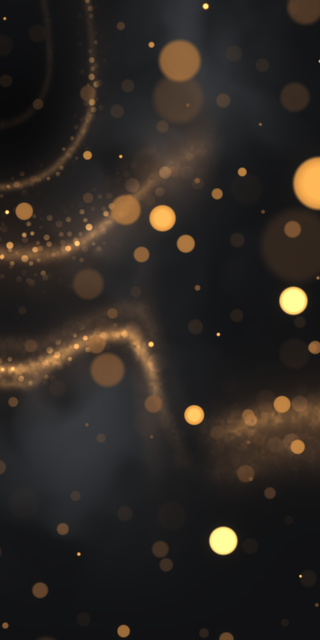
A WebGL 2 fragment shader for this background:

```glsl
#version 300 es
precision highp float;
uniform vec2 u_resolution;
out vec4 fragColor;

const vec3 NIGHT = vec3(0.066, 0.068, 0.074);
const vec3 SMOKE = vec3(0.140, 0.146, 0.152);
const vec3 HAZE = vec3(0.24, 0.15, 0.085);
const vec3 COPPER = vec3(0.56, 0.37, 0.22);
const vec3 AMBER = vec3(0.91, 0.63, 0.29);
const vec3 CREAM = vec3(1.0, 0.95, 0.56);
const float SMOKE_SCALE = 2.4;
const float RIBBON_GAIN = 0.92;
const float GLITTER_GAIN = 0.95;

// Focal lights: centre, radius, power
const int FOCAL_COUNT = 12;
const vec4 FOCAL[FOCAL_COUNT] = vec4[](
    vec4(0.930, 1.232, 0.112, 0.18), vec4(0.557, 1.693, 0.077, 0.22),
    vec4(0.562, 1.810, 0.064, 0.48), vec4(0.955, 1.980, 0.056, 0.30),
    vec4(0.336, 0.844, 0.052, 0.38), vec4(0.276, 1.112, 0.047, 0.25),
    vec4(0.393, 1.344, 0.046, 0.50), vec4(0.999, 1.427, 0.082, 0.85),
    vec4(0.508, 1.318, 0.041, 0.87), vec4(0.607, 0.703, 0.031, 0.90),
    vec4(0.917, 1.060, 0.044, 1.14), vec4(0.698, 0.310, 0.044, 1.20));

float hash(vec2 p) {
    vec3 q = fract(vec3(p.xyx) * 0.1031);
    q += dot(q, q.yzx + 33.33);
    return fract((q.x + q.y) * q.z);
}

float noise(vec2 p) {
    vec2 i = floor(p), f = fract(p);
    f = f * f * (3.0 - 2.0 * f);
    return mix(mix(hash(i), hash(i + vec2(1, 0)), f.x),
               mix(hash(i + vec2(0, 1)), hash(i + vec2(1, 1)), f.x), f.y);
}

float fbm(vec2 p) {
    float sum = 0.0, amp = 0.5;
    for (int i = 0; i < 4; i++) {
        sum += amp * noise(p);
        p = mat2(1.6, 1.2, -1.2, 1.6) * p + 7.3;
        amp *= 0.5;
    }
    return sum;
}

float bell(float d, float width) {
    return exp(-d * d / (width * width));
}

// Blurred light disc: hot centre, softer edge when dim
vec3 addDisc(vec3 col, vec2 offset, float radius, float power) {
    float d = length(offset);
    float softness = mix(0.20, 0.09, smoothstep(0.2, 0.8, power));
    float edge = max(radius * softness, 2.0 / u_resolution.y);
    float cover = 1.0 - smoothstep(radius - edge, radius + edge, d);
    float heat = power - 0.25 * smoothstep(0.55, 1.0, d / radius) * step(0.8, power);
    vec3 hue = mix(COPPER, AMBER, smoothstep(0.3, 0.8, heat));
    hue = mix(hue, CREAM, smoothstep(0.8, 1.08, heat));
    col = mix(col, hue, cover * smoothstep(-0.08, 0.75, power));
    return col + AMBER * 0.14 * power * power * exp(-3.0 * max(d / radius - 0.6, 0.0));
}

// Jittered grid of discs; keep is the chance that a cell is lit
vec3 scatter(vec3 col, vec2 p, float cell, vec2 radii, float keep, vec2 powers, float seed) {
    vec2 home = floor(p / cell);
    for (int k = 0; k < 9; k++) {
        vec2 id = home + vec2(k % 3 - 1, k / 3 - 1);
        vec2 key = id + seed;
        if (hash(key) > keep) continue;
        vec2 jitter = vec2(hash(key + 17.1), hash(key + 41.7));
        float radius = mix(radii.x, radii.y, hash(key + 63.9));
        float power = mix(powers.x, powers.y, pow(hash(key + 89.3), 2.0));
        col = addDisc(col, p - (id + jitter) * cell, radius, power);
    }
    return col;
}

// Ellipse that opens into a near-vertical thread above its centre
float archDistance(vec2 p, vec2 centre, vec2 radii) {
    vec2 q = (p - centre) / radii;
    q.y *= q.y > 0.0 ? 0.45 : 1.0;
    return (length(q) - 1.0) * radii.x;
}

float waveHeight(float x) {
    return 0.845 + 0.11 * smoothstep(0.06, 0.36, x) - 0.42 * smoothstep(0.395, 0.62, x);
}

float waveDistance(vec2 p) {
    float slope = (waveHeight(p.x + 0.015) - waveHeight(p.x - 0.015)) / 0.03;
    return (p.y - waveHeight(p.x)) / sqrt(1.0 + slope * slope);
}

// Ribbon light in x, glitter cloud in y, wide warm haze in z
vec3 ribbons(vec2 p) {
    float arch = archDistance(p, vec2(0.0, 1.74), vec2(0.292, 0.325));
    float inner = archDistance(p, vec2(0.0, 1.80), vec2(0.155, 0.19));
    float band = p.y - 1.205 - 0.33 * smoothstep(0.14, 0.68, p.x);
    float bandFade = 1.0 - smoothstep(0.25, 0.70, p.x);
    float bandEnd = 1.0 - smoothstep(0.60, 0.72, p.x);
    float wave = waveDistance(p);
    float waveFade = 1.0 - 0.8 * smoothstep(0.44, 0.54, p.x) - 0.2 * smoothstep(0.54, 0.64, p.x);
    float ghost = waveDistance(p - vec2(0.03, 0.075));
    float strand = p.y - 0.80 - 0.09 * smoothstep(0.08, 0.24, p.x);
    float drift = p.y - 0.65 - 0.06 * smoothstep(0.6, 1.0, p.x);
    float driftFade = smoothstep(0.57, 0.78, p.x);
    float light = 0.42 * bell(arch, 0.012) * (1.0 - 0.6 * smoothstep(1.6, 1.8, p.y))
        + 0.14 * bell(inner, 0.012) + 0.5 * bell(band, 0.024) * bandFade
        + 0.16 * bell(band, 0.06) * smoothstep(0.25, 0.5, p.x) * bandEnd
        + 0.75 * bell(wave, 0.024) * waveFade + 0.20 * bell(ghost, 0.028) * waveFade
        + 0.4 * bell(strand, 0.018) * (1.0 - smoothstep(0.08, 0.24, p.x))
        + (0.50 * bell(drift, 0.048) + 0.22 * bell(drift + 0.11, 0.065)) * driftFade;
    float cloud = 0.45 * bell(arch, 0.024) + 0.75 * bell(band - 0.02, 0.075) * (0.4 + 0.6 * bandFade)
        * bandEnd + 0.6 * bell(wave, 0.035) * waveFade + 0.45 * bell(drift + 0.02, 0.10) * driftFade;
    float haze = bell(band, 0.14) * bandEnd + 0.8 * bell(wave, 0.11) * waveFade
        + 0.7 * bell(drift + 0.03, 0.16) * driftFade + 0.3 * bell(arch, 0.06);
    return vec3(light, cloud, haze);
}

void main() {
    vec2 p = 2.0 * gl_FragCoord.xy / u_resolution.y;

    // Leaning smoke column over the dark ground
    float wisps = fbm(p * SMOKE_SCALE * vec2(1.3, 0.8) + 1.5 * fbm(p * 2.0));
    float column = bell(p.x - 0.24 - 0.34 * smoothstep(0.6, 1.8, p.y), 0.30);
    column *= smoothstep(0.0, 0.7, p.y);
    vec3 col = NIGHT + SMOKE * column * (0.22 + 0.85 * smoothstep(0.25, 0.75, wisps));
    col *= 1.0 - 0.5 * bell(length((p - vec2(0.04, 1.64)) * vec2(1.0, 0.8)), 0.17);

    // Ribbons, haze and glitter
    vec3 glow = ribbons(p);
    float grain = 0.65 + 0.7 * noise(p * 95.0) * noise(p * 38.0 + 5.0);
    col += HAZE * glow.z * (0.25 + 0.5 * wisps);
    col += mix(COPPER, AMBER, min(glow.x, 1.0)) * glow.x * grain * RIBBON_GAIN;
    vec3 fine = scatter(vec3(0), p, 0.030, vec2(0.005, 0.011), 0.75, vec2(0.2, 0.9), 11.0);
    vec3 coarse = scatter(vec3(0), p, 0.075, vec2(0.012, 0.032), 0.70, vec2(0.1, 0.55), 29.0);
    col += mix(fine, coarse, smoothstep(0.2, 0.5, p.x)) * glow.y * GLITTER_GAIN;

    // Loose lights, from far to near
    col = scatter(col, p, 0.30, vec2(0.030, 0.050), 0.35, vec2(0.03, 0.24), 53.0);
    col = scatter(col, p, 0.14, vec2(0.012, 0.028), 0.48, vec2(0.06, 0.62), 71.0);
    col = scatter(col, p, 0.15, vec2(0.004, 0.010), 0.20, vec2(0.35, 1.10), 97.0);
    for (int i = 0; i < FOCAL_COUNT; i++)
        col = addDisc(col, p - FOCAL[i].xy, FOCAL[i].z, FOCAL[i].w);

    fragColor = vec4(clamp(col, 0.0, 1.0), 1.0);
}
```
